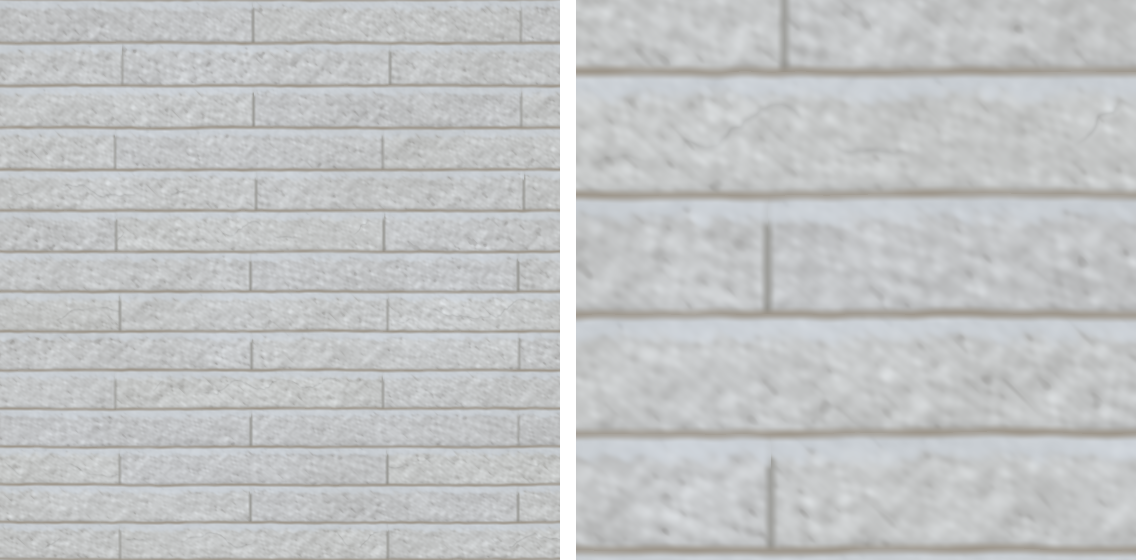
Left: the whole. Right: its middle third, enlarged.
Write a WebGL 2 fragment shader that draws this texture.

```glsl
#version 300 es
precision highp float;

#define ROWS 14.0
#define COURSE_SPREAD 0.021
#define BLOCK_SPLIT 0.478
#define BED_HALF_WIDTH 0.0025
#define JOINT_HALF_WIDTH 0.0024
#define SOFTNESS 0.0028
#define LEDGE_START 0.81
#define RELIEF 0.19
#define FACE_COLOR vec3(0.766, 0.773, 0.776)
#define LEDGE_COLOR vec3(0.788, 0.808, 0.828)
#define BED_COLOR vec3(0.610, 0.580, 0.535)
#define JOINT_COLOR vec3(0.605, 0.605, 0.590)

uniform vec2 u_resolution;
out vec4 outColor;

float hash(vec2 p) {
    return fract(sin(dot(p, vec2(127.1, 311.7))) * 43758.5453);
}

// Value noise that wraps after a whole number of cells
float wrapNoise(vec2 p, vec2 period) {
    vec2 cell = floor(p);
    vec2 t = fract(p);
    t = t * t * (3.0 - 2.0 * t);
    vec2 lo = mod(cell, period);
    vec2 hi = mod(cell + 1.0, period);
    return mix(mix(hash(lo), hash(vec2(hi.x, lo.y)), t.x),
               mix(hash(vec2(lo.x, hi.y)), hash(hi), t.x), t.y);
}

// Height of the split stone, stretched along a falling diagonal
float stoneHeight(vec2 p, float seed) {
    vec2 period = vec2(512.0);
    vec2 q = vec2(p.x - p.y, p.x + p.y) * vec2(52.0, 92.0) + seed * 200.0;
    return 0.7 * wrapNoise(q, period) + 0.3 * wrapNoise(q * 1.9 + 37.0, period);
}

// Soft-edged line around distance zero
float lineMask(float dist, float halfWidth) {
    float blur = max(SOFTNESS, 0.75 / min(u_resolution.x, u_resolution.y));
    return 1.0 - smoothstep(halfWidth - blur, halfWidth + blur, abs(dist));
}

void main() {
    vec2 uv = gl_FragCoord.xy / u_resolution;

    // Courses grow slightly taller upward, with nearly straight bed lines
    vec2 slow = vec2(7.0, ROWS);
    vec2 quick = vec2(60.0, ROWS * 2.0);
    float wobble = (wrapNoise(uv * slow, slow) - 0.5) * 0.035
                 + (wrapNoise(uv * quick, quick) - 0.5) * 0.022;
    float spread = COURSE_SPREAD * sin(3.14159 * uv.y);
    float course = (uv.y + spread) * ROWS + wobble;
    float row = mod(floor(course), ROWS);
    float rise = fract(course);

    // Two blocks per course, staggered between courses
    float stagger = mix(0.212, 0.450, mod(row, 2.0));
    stagger += (hash(vec2(row, 5.3)) - 0.5) * 0.018;
    float along = fract(uv.x - stagger);
    float column = step(BLOCK_SPLIT, along);
    float blockWidth = mix(BLOCK_SPLIT, 1.0 - BLOCK_SPLIT, column);
    vec2 local = vec2(along - column * BLOCK_SPLIT, rise / ROWS);
    float seed = hash(vec2(column + 3.0, row + 17.0));

    // Rough face lit from the upper left: cool lights, warm darks
    float height = stoneHeight(local, seed);
    float relief = height - stoneHeight(local + vec2(-0.0025, 0.0035), seed);
    float mottle = wrapNoise(local * vec2(26.0, 45.0) + seed * 90.0, vec2(512.0));
    float grain = RELIEF * relief + (height - 0.5) * 0.035 + (mottle - 0.5) * 0.045;
    grain -= 0.05 * smoothstep(0.74, 0.95, 1.0 - height);
    vec3 face = FACE_COLOR + grain * vec3(0.95, 1.0, 1.05);
    face += (seed - 0.5) * vec3(0.022, 0.022, 0.012);

    // Wandering chipped ridges on a few blocks
    float path = 0.2 + 0.6 * wrapNoise(vec2(local.x * 24.0 + seed * 60.0, row), vec2(512.0));
    float ridge = lineMask((rise - path) / ROWS + (height - 0.5) * 0.008, 0.0015);
    float chipped = step(0.72, seed) * smoothstep(0.35, 0.65, mottle);
    face -= 0.06 * ridge * chipped;

    // Smooth pale ledge along the top of each block
    float ledge = smoothstep(LEDGE_START - 0.09, LEDGE_START + 0.06,
                             rise + (height - 0.5) * 0.16);
    vec3 ledgeTone = LEDGE_COLOR + grain * 0.35;
    vec3 color = mix(face, ledgeTone, ledge);

    // Broad drifting tone over the whole wall
    float cloud = wrapNoise(uv * 5.0, vec2(5.0)) + wrapNoise(uv * 11.0 + 0.5, vec2(11.0));
    color += (cloud - 1.0) * vec3(0.018, 0.020, 0.025);

    // Upright joints, some of them faint
    float jointDistance = min(local.x, blockWidth - local.x);
    float jointId = abs(column - step(blockWidth * 0.5, local.x));
    float strength = mix(0.60, 1.0, hash(vec2(jointId + 11.0, row)));
    float joint = lineMask(jointDistance, JOINT_HALF_WIDTH);
    color = mix(color, JOINT_COLOR, joint * strength * (1.0 - 0.85 * ledge));

    // Recessed bed lines with a soft shadow at the foot of the face
    float bedDistance = (rise - floor(rise + 0.5)) / ROWS;
    vec2 wear = vec2(36.0, ROWS);
    float bedTone = mix(0.70, 1.0, wrapNoise(uv * wear + 0.5, wear));
    color -= 0.035 * lineMask(bedDistance, 0.0060) * step(0.0, bedDistance);
    color = mix(color, BED_COLOR, lineMask(bedDistance, BED_HALF_WIDTH) * bedTone);

    outColor = vec4(clamp(color, 0.0, 1.0), 1.0);
}
```
